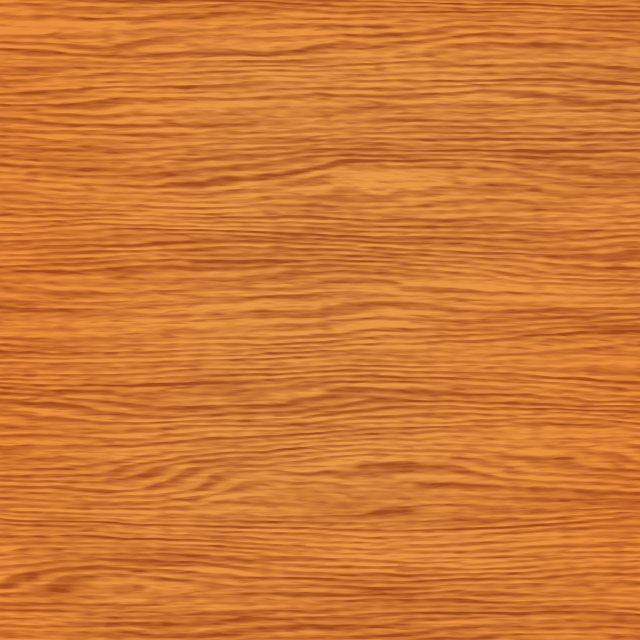
Write a three.js fragment shader that draws this texture.

```glsl
// Warm orange-brown wood veneer with fine, wavy horizontal grain.
varying vec2 vUv;

#define DARK_GRAIN vec3(0.650, 0.315, 0.135)
#define LIGHT_WOOD vec3(0.905, 0.590, 0.275)
#define WARM_TINT vec3(1.01, 0.93, 0.80)
#define RING_COUNT 84.0
#define RING_WARP 3.8
#define BASE_TONE 0.88
#define RING_DEPTH 0.60
#define BAND_DEPTH 0.22
#define STREAK_DEPTH 0.46
#define FIBRE_DEPTH 0.30
#define PORE_DEPTH 0.26

// Sine-free hash giving two values in 0..1
vec2 hash22(vec2 p) {
  vec3 q = fract(p.xyx * vec3(0.1031, 0.1030, 0.0973));
  q += dot(q, q.yzx + 33.33);
  return fract((q.xx + q.yz) * q.zy);
}

float cornerSlope(vec2 cell, vec2 offset) {
  return dot(hash22(cell) * 2.0 - 1.0, offset);
}

// Gradient noise, roughly -0.7..0.7
float gradientNoise(vec2 p) {
  vec2 i = floor(p);
  vec2 f = p - i;
  vec2 u = f * f * f * (f * (f * 6.0 - 15.0) + 10.0);
  vec2 e = vec2(1.0, 0.0);
  float low = mix(cornerSlope(i, f), cornerSlope(i + e, f - e), u.x);
  float high = mix(cornerSlope(i + e.yx, f - e.yx), cornerSlope(i + e.xx, f - e.xx), u.x);
  return 1.3 * mix(low, high, u.y);
}

// Noise stretched along the grain, shifted by a seed
float grainNoise(vec2 p, float along, float across, float seed) {
  return gradientNoise(p * vec2(along, across) + seed * vec2(17.3, 31.7));
}

// Growth rings: a slow dark rise and a sharper falling edge
float growthRings(vec2 p) {
  float phase = RING_COUNT * p.y + 100.0;
  phase += RING_WARP * grainNoise(p, 1.5, 10.0, 1.0);
  phase += 0.9 * grainNoise(p, 5.0, 30.0, 2.0);
  phase += 0.28 * grainNoise(p, 18.0, 75.0, 3.0);
  float ring = floor(phase);
  float t = phase - ring;
  float line = smoothstep(0.15, 0.62, t) * (1.0 - smoothstep(0.74, 1.0, t));
  float strength = 0.45 + 0.6 * hash22(vec2(ring, 7.0)).x;
  strength += 0.7 * gradientNoise(vec2(p.x * 3.0, ring * 7.37));
  return line * clamp(strength, 0.1, 1.2);
}

// Redder wood towards the left, the bottom and the lower right
float warmth(vec2 p) {
  float left = 1.0 - smoothstep(0.0, 0.45, p.x);
  float lowerRight = smoothstep(0.5, 1.0, p.x) * (1.0 - smoothstep(0.35, 0.85, p.y));
  float bottom = 1.0 - smoothstep(0.0, 0.3, p.y);
  float top = smoothstep(0.88, 1.0, p.y);
  float edges = max(max(left, lowerRight), max(0.6 * bottom, 0.7 * top));
  return clamp(0.08 + 0.8 * edges + 0.2 * grainNoise(p, 2.0, 5.0, 4.0), 0.0, 1.0);
}

void main() {
  vec2 p = vUv;
  vec2 bent = p + vec2(0.0, 0.010 * grainNoise(p, 2.0, 9.0, 5.0));

  // Tone: broad bands, rings, thin streaks and short fibres
  float bands = grainNoise(bent, 1.2, 11.0, 6.0) + 0.8 * grainNoise(bent, 2.5, 30.0, 7.0);
  float streaks = 0.8 * grainNoise(bent, 3.5, 110.0, 8.0) + 0.8 * grainNoise(bent, 8.0, 200.0, 9.0);
  float fibres = grainNoise(bent, 40.0, 250.0, 10.0);
  float pores = smoothstep(0.15, 0.5, grainNoise(bent, 24.0, 180.0, 11.0));

  float tone = BASE_TONE - RING_DEPTH * growthRings(p);
  tone += BAND_DEPTH * bands + STREAK_DEPTH * streaks + FIBRE_DEPTH * fibres;
  tone -= PORE_DEPTH * pores;

  // Slightly duller wood in the upper right
  tone -= 0.10 * smoothstep(0.35, 1.0, p.x) * smoothstep(0.6, 1.0, p.y);

  vec3 color = mix(DARK_GRAIN, LIGHT_WOOD, clamp(tone, -0.05, 1.04));
  color *= mix(vec3(1.0), WARM_TINT, warmth(p));
  gl_FragColor = vec4(color, 1.0);
}
```
